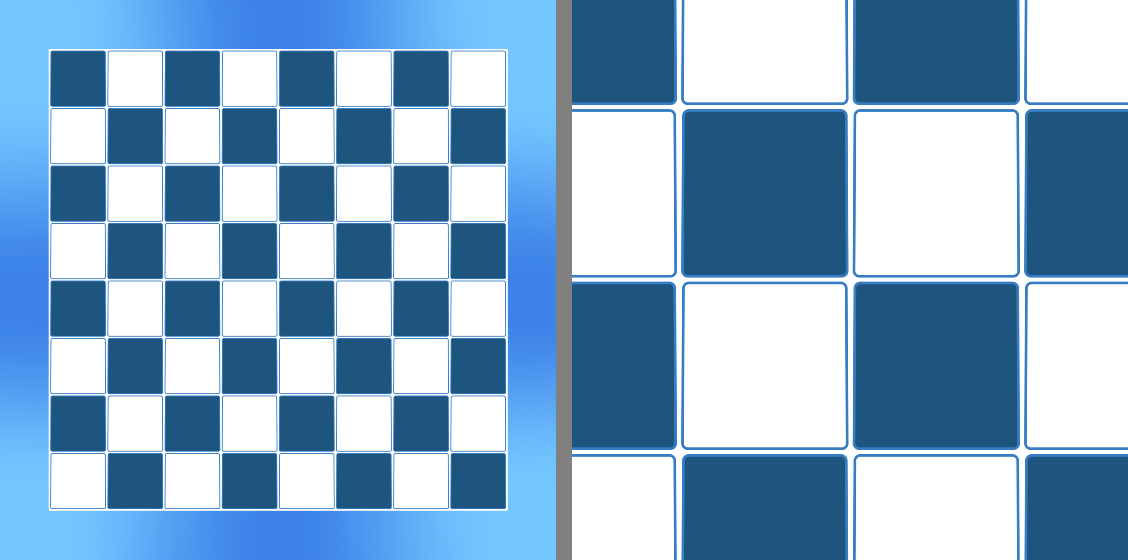
Left: the whole. Right: its middle third, enlarged.
A WebGL 2 fragment shader for this pattern:

```glsl
#version 300 es
precision highp float;
// An eight by eight board of outlined, rounded tiles on a soft blue backdrop.

uniform vec2 u_resolution;
out vec4 fragColor;

// Layout, as fractions of the canvas
const vec2 GRID_MIN = vec2(0.0891, 0.0896);
const vec2 GRID_MAX = vec2(0.9116, 0.9109);
const float TILES = 8.0;

// Lengths, in canvas heights
const float RIM = 0.0016;
const float HALF_GAP = 0.0012;
const float CORNER_RADIUS = 0.0040;
const float OUTLINE_WIDTH = 0.0016;
const float TAPER = 0.0006;

// Backdrop: a dark cross between four light corners
const vec2 CROSS_CENTER = vec2(0.50, 0.472);
const vec2 CROSS_INNER = vec2(0.01, 0.02);
const vec2 CROSS_OUTER = vec2(0.41, 0.35);
const float WARP_SCALE = 3.0;
const float WARP_AMOUNT = 0.05;

const vec3 DARK_TILE = vec3(0.118, 0.333, 0.498);
const vec3 LIGHT_TILE = vec3(1.0);
const vec3 GROUT = vec3(1.0);
const vec3 OUTLINE = vec3(0.21, 0.49, 0.77);
const vec3 SKY_DEEP = vec3(0.235, 0.510, 0.910);
const vec3 SKY_PALE = vec3(0.455, 0.775, 1.0);

// Pseudo-random gradient direction for a lattice point
vec2 hashGradient(vec2 cell) {
    vec2 h = vec2(dot(cell, vec2(127.1, 311.7)), dot(cell, vec2(269.5, 183.3)));
    return 2.0 * fract(sin(h) * 43758.5) - 1.0;
}

float gradientNoise(vec2 p) {
    vec2 i = floor(p);
    vec2 f = fract(p);
    vec2 w = f * f * f * (f * (f * 6.0 - 15.0) + 10.0);
    vec2 e = vec2(0.0, 1.0);
    float low = mix(dot(hashGradient(i), f),
                    dot(hashGradient(i + e.yx), f - e.yx), w.x);
    float high = mix(dot(hashGradient(i + e), f - e),
                     dot(hashGradient(i + e.yy), f - e.yy), w.x);
    return mix(low, high, w.y);
}

// Signed distance to a rounded box centred at the origin
float roundedBox(vec2 p, vec2 halfSize, float radius) {
    vec2 q = abs(p) - halfSize + radius;
    return length(max(q, 0.0)) + min(max(q.x, q.y), 0.0) - radius;
}

// Smooth one-pixel edge around a signed distance
float coverage(float dist, float pixel) {
    return 1.0 - smoothstep(-0.5 * pixel, 0.5 * pixel, dist);
}

vec3 backdrop(vec2 uv) {
    vec2 warp = vec2(gradientNoise(uv * WARP_SCALE),
                     gradientNoise(uv * WARP_SCALE + 17.0));
    vec2 away = abs(uv + WARP_AMOUNT * warp - CROSS_CENTER);
    vec2 glow = smoothstep(CROSS_INNER, CROSS_OUTER, away);
    return mix(SKY_DEEP, SKY_PALE, glow.x * glow.y);
}

void main() {
    vec2 uv = gl_FragCoord.xy / u_resolution;
    vec2 aspect = vec2(u_resolution.x / u_resolution.y, 1.0);
    float pixel = 1.0 / u_resolution.y;
    vec3 color = backdrop(uv);

    // White base showing as grout and outer rim
    vec2 boardSize = (GRID_MAX - GRID_MIN) * aspect;
    vec2 fromCenter = (uv - 0.5 * (GRID_MIN + GRID_MAX)) * aspect;
    float board = roundedBox(fromCenter, 0.5 * boardSize + RIM, RIM);
    color = mix(color, GROUT, coverage(board, pixel));

    // Tile under this point, slightly narrower towards its top
    vec2 grid = (uv - GRID_MIN) / (GRID_MAX - GRID_MIN) * TILES;
    vec2 cell = clamp(floor(grid), 0.0, TILES - 1.0);
    vec2 local = grid - cell - 0.5;
    vec2 pitch = boardSize / TILES;
    vec2 halfTile = 0.5 * pitch - HALF_GAP;
    halfTile.x -= TAPER * clamp(local.y + 0.5, 0.0, 1.0);
    float tile = roundedBox(local * pitch, halfTile, CORNER_RADIUS);

    // Alternating fill inside a thin outline
    float isDark = mod(cell.x + cell.y, 2.0);
    vec3 fill = mix(LIGHT_TILE, DARK_TILE, isDark);
    color = mix(color, OUTLINE, coverage(tile, pixel));
    color = mix(color, fill, coverage(tile + OUTLINE_WIDTH, pixel));

    fragColor = vec4(color, 1.0);
}
```
